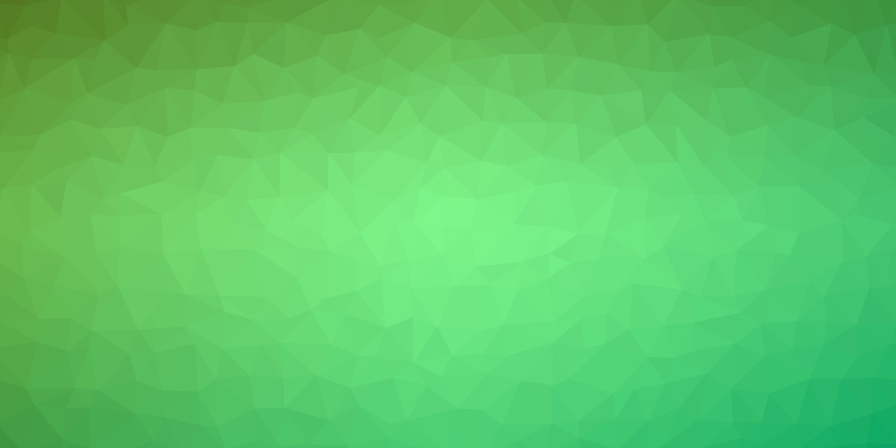
Write a WebGL 1 fragment shader that draws this background.

```glsl
precision highp float;
uniform vec2 u_resolution;

#define ROWS 14.0
#define JITTER 0.34
#define FACET_CONTRAST 0.05
#define TOP_LEFT vec3(0.33, 0.47, 0.12)
#define TOP vec3(0.37, 0.66, 0.27)
#define TOP_RIGHT vec3(0.23, 0.57, 0.24)
#define LEFT vec3(0.41, 0.72, 0.30)
#define CENTER vec3(0.49, 0.96, 0.54)
#define RIGHT vec3(0.27, 0.77, 0.44)
#define BOTTOM_LEFT vec3(0.24, 0.59, 0.25)
#define BOTTOM vec3(0.29, 0.80, 0.45)
#define BOTTOM_RIGHT vec3(0.04, 0.65, 0.39)

vec2 hash2(vec2 p) {
  p = vec2(dot(p, vec2(127.1, 311.7)), dot(p, vec2(269.5, 183.3)));
  return fract(sin(p) * 43758.5) * 2.0 - 1.0;
}

float gradientNoise(vec2 p) {
  vec2 i = floor(p), f = p - i;
  vec2 u = f * f * (3.0 - 2.0 * f);
  vec2 e = vec2(1.0, 0.0);
  float low = mix(dot(hash2(i), f), dot(hash2(i + e), f - e), u.x);
  float high = mix(dot(hash2(i + e.yx), f - e.yx), dot(hash2(i + 1.0), f - 1.0), u.x);
  return mix(low, high, u.y);
}

// Three colours along one axis, s from -1 to 1
vec3 blend3(vec3 low, vec3 middle, vec3 high, float s) {
  return mix(middle, s < 0.0 ? low : high, pow(abs(s), 1.35));
}

// Central glow falling off to differently tinted borders
vec3 glowColor(vec2 uv) {
  vec2 s = clamp(uv * 2.0 - 1.0, -1.0, 1.0);
  vec3 lower = blend3(BOTTOM_LEFT, BOTTOM, BOTTOM_RIGHT, s.x);
  vec3 middle = blend3(LEFT, CENTER, RIGHT, s.x);
  vec3 upper = blend3(TOP_LEFT, TOP, TOP_RIGHT, s.x);
  return blend3(lower, middle, upper, s.y);
}

vec2 meshPoint(vec2 cell) {
  return cell + JITTER * hash2(cell);
}

// Signed distance to an edge, positive on its left side
float edgeDistance(vec2 p, vec2 a, vec2 b) {
  vec2 d = normalize(b - a), q = p - a;
  return d.x * q.y - d.y * q.x;
}

// Adds one flat facet, weighted by its antialiased coverage
void addFacet(inout vec4 total, vec2 p, vec2 a, vec2 b, vec2 c, float pixel) {
  float inside = min(edgeDistance(p, a, b), min(edgeDistance(p, b, c), edgeDistance(p, c, a)));
  float coverage = clamp(inside / pixel + 0.5, 0.0, 1.0);
  if (coverage > 0.0) {
    vec2 centroid = (a + b + c) / 3.0;
    vec2 uv = centroid / ROWS * vec2(u_resolution.y / u_resolution.x, 1.0);
    float shade = 1.0 + FACET_CONTRAST * gradientNoise(centroid * 1.7);
    total += vec4(glowColor(uv) * shade, 1.0) * coverage;
  }
}

void main() {
  float pixel = ROWS / u_resolution.y;
  vec2 p = gl_FragCoord.xy * pixel;
  vec2 home = floor(p);
  vec4 total = vec4(glowColor(gl_FragCoord.xy / u_resolution), 1.0) * 0.001;

  // Neighbouring quads, each split along its shorter diagonal
  for (int y = -1; y <= 1; y++) {
    for (int x = -1; x <= 1; x++) {
      vec2 cell = home + vec2(float(x), float(y));
      vec2 a = meshPoint(cell);
      vec2 b = meshPoint(cell + vec2(1.0, 0.0));
      vec2 c = meshPoint(cell + vec2(1.0, 1.0));
      vec2 d = meshPoint(cell + vec2(0.0, 1.0));
      if (distance(a, c) < distance(b, d)) {
        addFacet(total, p, a, b, c, pixel);
        addFacet(total, p, a, c, d, pixel);
      } else {
        addFacet(total, p, a, b, d, pixel);
        addFacet(total, p, b, c, d, pixel);
      }
    }
  }
  gl_FragColor = vec4(total.rgb / total.a, 1.0);
}
```
